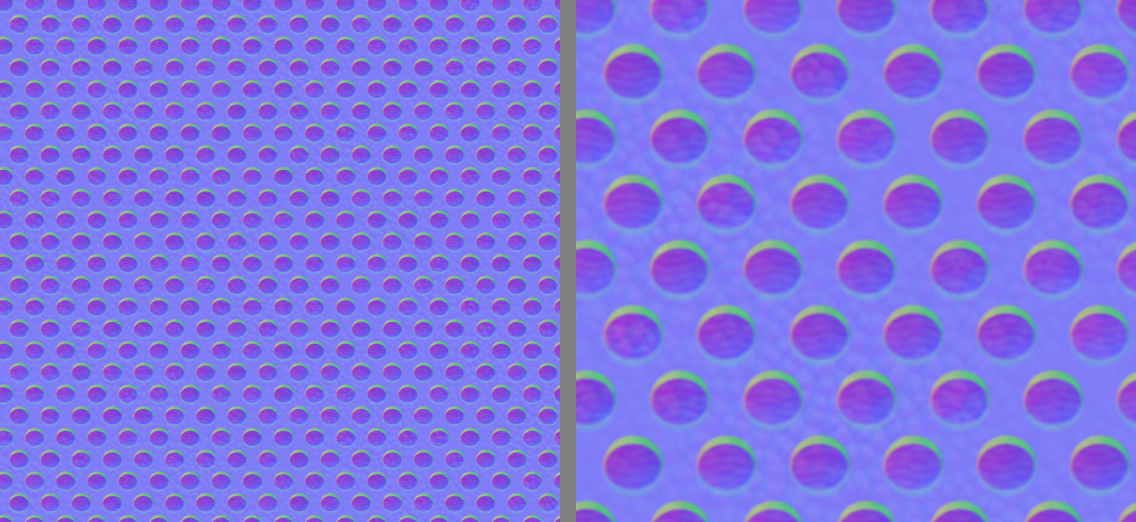
Left, the full canvas; right, a detail of the centre.
Reproduce this texture map procedurally as a WebGL 1 fragment shader.

```glsl
precision highp float;
uniform vec2 u_resolution;

const vec2 HOLES = vec2(18.0, 24.0);
const vec2 GRAIN = vec2(96.0, 84.0);
const float TAU = 6.2831853;

vec2 hash2(vec2 p) {
  vec3 q = fract(p.xyx * vec3(0.1031, 0.1030, 0.0973));
  q += dot(q, q.yzx + 33.33);
  return fract((q.xx + q.yz) * q.zy);
}

// Distance to the nearest scattered point, wrapping after `period` cells
float cellular(vec2 p, vec2 period) {
  vec2 cell = floor(p);
  float nearest = 2.0;
  for (int j = -1; j <= 1; j++) {
    for (int i = -1; i <= 1; i++) {
      vec2 c = cell + vec2(float(i), float(j));
      vec2 site = c + hash2(mod(c, period));
      nearest = min(nearest, length(site - p));
    }
  }
  return nearest;
}

// Slope of the cellular height field
vec2 grainSlope(vec2 uv) {
  vec2 p = uv * GRAIN;
  float h = cellular(p, GRAIN);
  return vec2(cellular(p + vec2(0.3, 0.0), GRAIN),
              cellular(p + vec2(0.0, 0.3), GRAIN)) - h;
}

// Tint of the bevel for a direction out from the hole centre
vec3 bevelColor(vec2 dir) {
  vec3 side = mix(vec3(0.74, 0.50, 0.70), vec3(0.30, 0.60, 0.70),
                  smoothstep(-0.5, 0.5, dir.x));
  vec3 top = mix(vec3(0.68, 0.74, 0.55), vec3(0.32, 0.76, 0.52),
                 smoothstep(-0.8, 0.8, dir.x));
  vec3 color = mix(side, top, smoothstep(0.1, 0.75, dir.y));
  return mix(color, vec3(0.47, 0.61, 0.89), smoothstep(0.1, -0.5, dir.y));
}

void main() {
  vec2 uv = gl_FragCoord.xy / u_resolution;

  // Staggered rows, local units of one hole spacing
  vec2 grid = uv * HOLES + vec2(0.39, 0.64);
  float row = floor(grid.y);
  grid.x -= 0.5 * mod(row, 2.0);
  vec2 id = mod(floor(grid), HOLES);
  vec2 p = (fract(grid) - 0.5) * vec2(1.0, 0.7);
  vec2 vary = hash2(id + 7.0);

  // Plate with patchy fine grain
  vec2 slope = grainSlope(uv);
  float patches = 0.6 + 0.25 * sin(TAU * (3.0 * uv.x + 2.0 * uv.y))
                      + 0.15 * sin(TAU * (5.0 * uv.y - 4.0 * uv.x) + 1.0);
  vec3 color = vec3(0.50, 0.49, 0.97);
  color.rg += slope * 0.13 * patches;
  color.b -= 0.06 * patches * dot(slope, slope);

  // Bevel ring, softer along the lower edge
  float r = length(p);
  vec2 dir = p / max(r, 0.001);
  float lower = smoothstep(0.2, -0.6, dir.y);
  float soft = mix(0.025, 0.045, lower);
  float hole = 1.0 - smoothstep(0.325 - soft, 0.325 + soft, r);
  color = mix(color, bevelColor(dir) + vec3(slope * 0.06, 0.0), hole);

  // Sunken floor, shaded top to bottom and left to right
  float height = clamp(p.y / 0.5 + 0.5, 0.0, 1.0);
  vec3 base = mix(vec3(0.46, 0.37, 0.94), vec3(0.53, 0.27, 0.85),
                  smoothstep(0.05, 0.75, height));
  base += vec3(-0.10, 0.03, 0.04) * p.x / 0.3;
  float streak = sin(TAU * (uv.y * 168.0 + 2.0 * vary.x)
                     + 1.5 * sin(TAU * uv.x * 36.0 + 6.0 * vary.y));
  base.g += 0.018 * streak;
  base.rg += slope * mix(0.06, 0.20, vary.x * vary.y);
  base += 0.03 * (vary.y - 0.5);
  float e = length((p + vec2(0.0, 0.005)) / vec2(0.300, 0.245));
  float inner = 1.0 - smoothstep(0.88, 1.08 + 0.06 * lower, e);
  color = mix(color, base, inner);

  gl_FragColor = vec4(clamp(color, 0.0, 1.0), 1.0);
}
```
